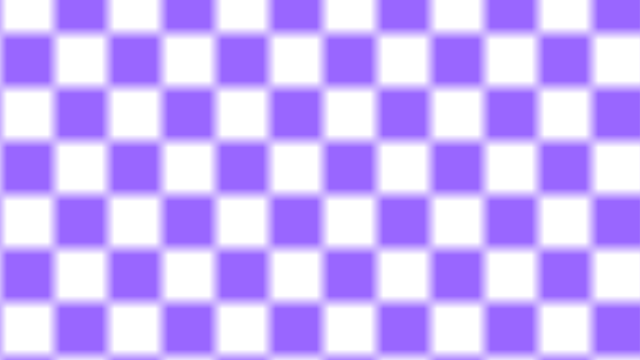
Give the GLSL for this pattern, as a Shadertoy shader.

```glsl
// Violet and white checkerboard with soft, blurred cell borders.

const vec3 VIOLET = vec3(0.60, 0.40, 1.00);
const vec3 WHITE = vec3(1.0);
const float CELL_SIZE = 43.0 / 288.0;           // side of a cell, in canvas heights
const vec2 GRID_ORIGIN = vec2(0.4, 3.2) / 288.0; // corner of the first full cell
const float BLUR_WIDTH = 10.5 / 43.0;           // border ramp, in cells

// Square wave of period 2 with linear ramps: +1 on even cells, -1 on odd ones.
vec2 softSquareWave(vec2 cellPos) {
    vec2 triangle = 0.5 - abs(mod(cellPos + 0.5, 2.0) - 1.0);
    // Signed distance to the nearest border, positive inside even cells.
    vec2 borderDist = triangle;
    return clamp(borderDist * 2.0 / BLUR_WIDTH, -1.0, 1.0);
}

void mainImage(out vec4 fragColor, in vec2 fragCoord) {
    vec2 pos = fragCoord / iResolution.y;
    vec2 wave = softSquareWave((pos - GRID_ORIGIN) / CELL_SIZE);

    // Cells whose column and row share parity are white.
    float whiteness = 0.5 + 0.5 * wave.x * wave.y;
    fragColor = vec4(mix(VIOLET, WHITE, whiteness), 1.0);
}
```
